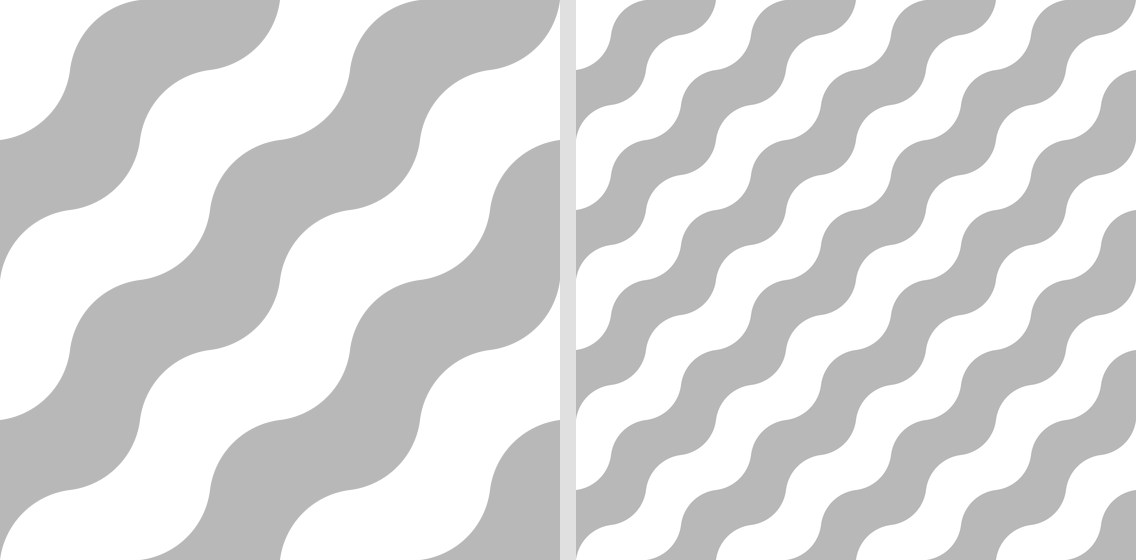
Left: one tile. Right: repeated 2 by 2.
A Shadertoy shader for this pattern:

```glsl
// Diagonal wavy stripes, grey on white, rising to the right.
// Each stripe edge is a chain of circular arcs bulging to alternate sides;
// rotated coordinates (along, across) fold every stripe onto one band.

const float TILES = 2.0;         // repeats across and down
const float ARC_HEIGHT = 0.172;  // bulge of an arc whose chord is 1
const vec3 WHITE = vec3(1.0);
const vec3 GREY = vec3(0.72);

// Chain of arcs with period 2: x is the offset, y the cosine of its slope.
vec2 arcWave(float along, float height) {
    float radius = (0.25 + height * height) / (2.0 * height);
    float x = fract(along) - 0.5;
    float rise = sqrt(radius * radius - x * x);
    float side = mod(floor(along), 2.0) * 2.0 - 1.0;
    return vec2(side * (rise - radius + height), rise / radius);
}

// Signed distance to bands of width 1 and period 2, negative inside.
float bandDistance(float across) {
    return abs(mod(across - 0.5, 2.0) - 1.0) - 0.5;
}

void mainImage(out vec4 fragColor, in vec2 fragCoord) {
    // One tile spans two units, so the diagonals wrap on both axes
    vec2 p = fragCoord / iResolution.xy * TILES * 2.0;
    float pixel = TILES * 2.0 / min(iResolution.x, iResolution.y);

    // Diagonal axes, with the wave shifting the bands sideways
    vec2 wave = arcWave(p.x + p.y, ARC_HEIGHT);
    float dist = bandDistance(p.x - p.y - wave.x);

    // Undo the diagonal stretch and the edge slope for even smoothing
    dist *= wave.y * inversesqrt(2.0);
    float stripe = 1.0 - smoothstep(-0.7 * pixel, 0.7 * pixel, dist);

    fragColor = vec4(mix(WHITE, GREY, stripe), 1.0);
}
```
